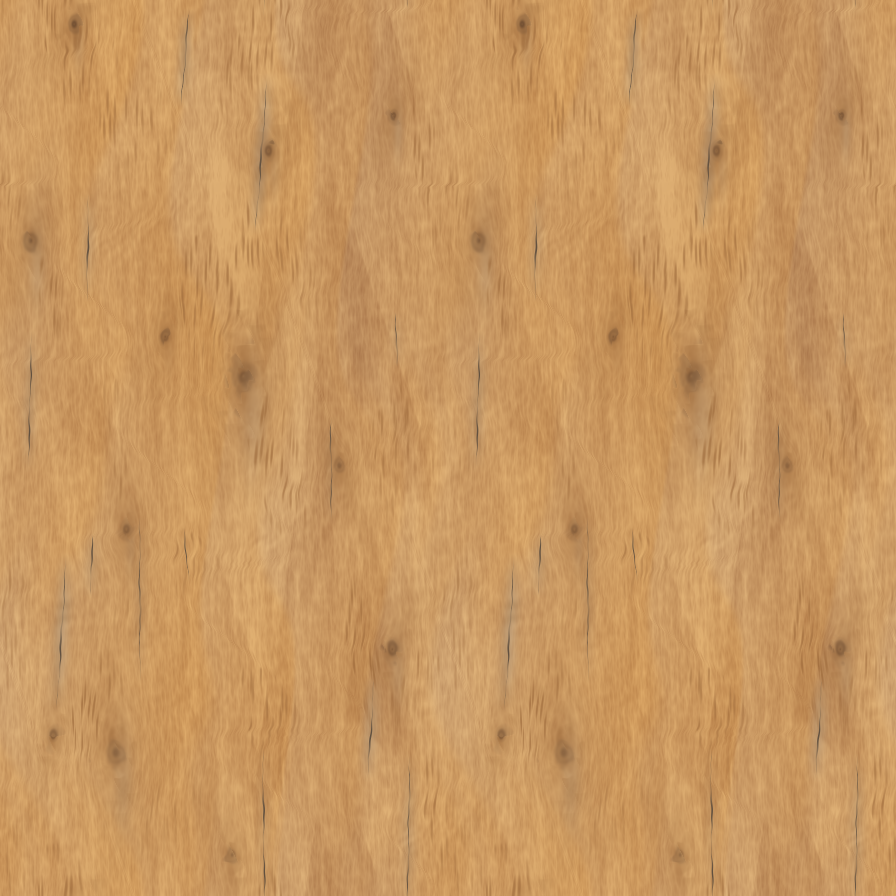
A WebGL 1 fragment shader for this texture:

```glsl
precision highp float;
uniform vec2 u_resolution;

const float TAU = 6.28318;

vec2 hash2(vec2 c) {
  return fract(sin(vec2(dot(c, vec2(127.1, 311.7)), dot(c, vec2(269.5, 183.3)))) * 43758.5);
}

// Layered sines with whole frequencies, so they wrap on the unit tile
float waves(vec2 q, vec2 freq, float seed) {
  float sum = 0.0;
  for (int i = 0; i < 6; i++) {
    vec2 h = hash2(vec2(float(i) + 1.0, seed));
    vec2 k = vec2(floor(1.0 + h.x * freq.x), floor((h.y * 2.0 - 1.0) * freq.y + 0.5));
    sum += sin(TAU * (dot(k, q) + h.x * 7.3 + h.y * 3.1) + 1.2 * sum);
  }
  return sum / 4.0;
}

// Wrapping cellular noise: distance to the nearest point of an n.x by n.y grid
float cells(vec2 q, vec2 n) {
  vec2 p = q * n, base = floor(p);
  float nearest = 2.0;
  for (int y = -1; y <= 1; y++) {
    for (int x = -1; x <= 1; x++) {
      vec2 c = base + vec2(float(x), float(y));
      nearest = min(nearest, length(c + hash2(mod(c, n) + n) - p));
    }
  }
  return nearest;
}

// Offset from a wrapped centre, in canvas units
vec2 offsetFrom(vec2 q, vec2 center) {
  return (fract(q - center + 0.5) - 0.5) * vec2(0.5, 1.0);
}

float bell(float x) {
  return exp(-x * x);
}

float boardTone(float board, float y) {
  return 0.5 * clamp(50.0 * sin(TAU * (y + 0.37 * board + 0.21)), -1.0, 1.0) + 0.6 * sin(board * 2.4);
}

void main() {
  vec2 uv = gl_FragCoord.xy / u_resolution;
  float px = 1.0 / min(u_resolution.x, u_resolution.y);
  vec2 q = fract(uv * vec2(2.0, 1.0));

  float broad = waves(q, vec2(4.0, 3.0), 3.0);
  float rough = waves(q, vec2(26.0, 30.0), 8.0);
  vec2 grain = q + vec2(0.008 * waves(q, vec2(3.0, 7.0), 5.0), 0.0);

  // Knots darken the wood and push the grain aside
  float core = 0.0, halo = 0.0, gray = 0.0;
  for (int i = 0; i < 12; i++) {
    float n = float(i);
    vec2 h = hash2(vec2(n, 17.0));
    vec2 d = offsetFrom(q, vec2(0.543, 0.58) + n * vec2(0.7549, 0.5698) + 0.2 * min(n, 1.0) * (h - 0.5));
    float size = 0.0045 + 0.009 / (1.0 + 0.6 * n);
    float flow = length(d * vec2(1.0, 0.5)) / (3.0 * size);
    grain.x -= 1.4 * d.x * bell(flow);
    float e = length(d * vec2(1.0, 0.7)) / size * (1.0 + 0.45 * rough);
    core = max(core, smoothstep(1.5, 0.0, e) * (0.8 + 0.2 * sin(e * 8.0 + n)) * (0.5 + 0.5 * h.x));
    vec2 smear = vec2(d.x - (h.x - 0.4) * d.y, 0.4 * d.y) / size;
    halo = max(halo, exp(-0.42 * length(smear)) * (0.85 + 0.5 * rough));
    gray = max(gray, 0.8 * h.y * bell(d.x / size - 0.8) * bell((d.y + 3.0 * size) / (5.0 * size)));
  }

  // Drying cracks: thin, tapered, broken and bordered by weathered wood
  float crack = 0.0;
  for (int i = 0; i < 13; i++) {
    float n = float(i);
    vec2 h = hash2(vec2(n, 41.0));
    vec2 d = offsetFrom(q, vec2(0.23, 0.45) + n * vec2(0.5698, 0.7549) + 0.2 * (h.yx - 0.5));
    float t = d.y / mix(0.03, 0.1, h.x);
    float taper = max(0.0, 1.0 - t * t);
    float x = d.x - (h.y - 0.3) * 0.011 * t
      - 0.0006 * sin(d.y * 90.0 + n) - 0.0003 * sin(d.y * 310.0 + n * 2.0);
    float width = 0.001 * taper * (0.65 + 0.35 * sin(d.y * 75.0 + n * 3.0));
    float line = clamp((width - abs(x)) / px + 0.5, 0.0, 1.0) * smoothstep(0.0, 0.5, taper);
    crack = max(crack, line * (0.6 + 0.35 * sin(d.y * 95.0 + n * 2.0)));
    gray = max(gray, 0.9 * h.y * taper * bell(x / 0.008));
  }

  // Growth rings, fibres, flecks and faint saw marks
  float contour = grain.x * 10.0 + 1.1 * waves(grain, vec2(2.0, 3.0), 12.0);
  float ring = 0.6 * sin(TAU * contour) + 0.6 * sin(TAU * 3.0 * contour + 2.0 * broad);
  float fibre = cells(grain, vec2(120.0, 32.0)) - 0.45;
  float thread = cells(grain, vec2(210.0, 84.0)) - 0.45;
  float streak = cells(grain, vec2(42.0, 5.0)) - 0.45;
  float flecks = smoothstep(0.36, 0.06, cells(grain, vec2(84.0, 15.0)))
    * (0.15 + 0.85 * smoothstep(0.1, 0.8, waves(q, vec2(5.0, 4.0), 21.0)));
  float saw = sin(TAU * (q.y * 45.0 - q.x * 6.0) + 2.5 * broad) * smoothstep(0.0, 0.6, broad);

  // Three boards across, with soft joints
  float board = mix(boardTone(2.0, q.y), boardTone(0.0, q.y), smoothstep(0.015, 0.03, q.x));
  board = mix(board, boardTone(1.0, q.y), smoothstep(0.39, 0.4, q.x));
  board = mix(board, boardTone(2.0, q.y), smoothstep(0.7, 0.71, q.x));

  float stain = smoothstep(0.2, 0.9, waves(q, vec2(5.0, 3.0), 33.0));
  float pale = waves(q, vec2(6.0, 2.0), 27.0);
  float tone = 0.72 + 0.3 * broad + 0.13 * ring + 0.5 * fibre + 0.5 * thread + 0.4 * streak
    + 0.15 * board + 0.06 * saw + 0.1 * rough - 0.35 * stain;
  vec3 color = mix(vec3(0.74, 0.535, 0.33), vec3(0.845, 0.655, 0.425), clamp(tone, -0.6, 1.3));
  color += vec3(-0.008, 0.008, 0.03) * pale;
  color = mix(color, vec3(0.71, 0.59, 0.45) + 0.04 * ring, gray);
  color = mix(color, vec3(0.60, 0.40, 0.22), clamp(0.55 * halo + 0.5 * flecks, 0.0, 1.0));
  color = mix(color, vec3(0.38, 0.26, 0.17), 0.8 * core);
  color = mix(color, vec3(0.36, 0.30, 0.24), crack);
  gl_FragColor = vec4(color, 1.0);
}
```
